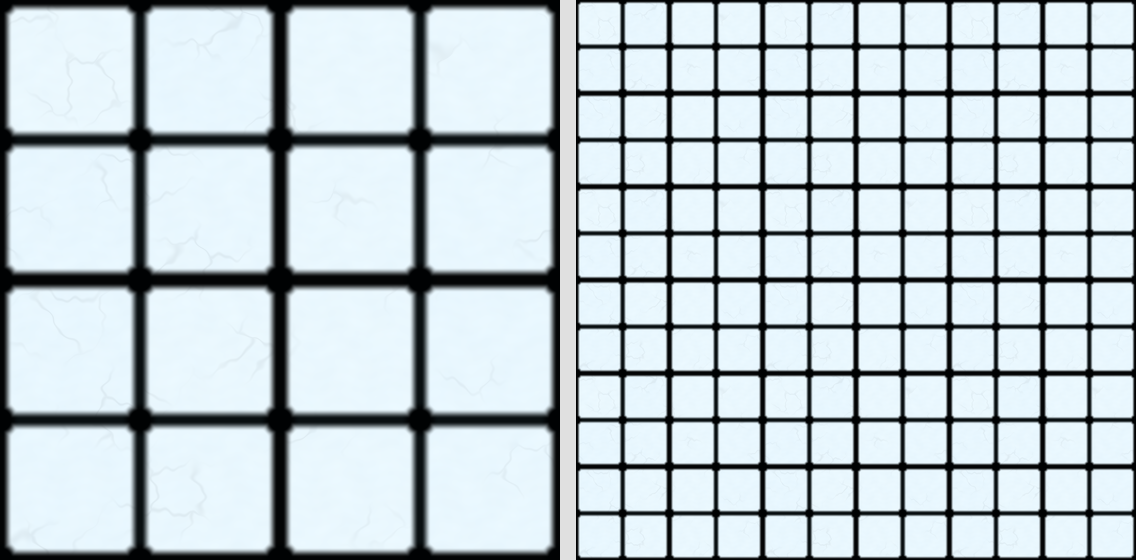
Left: one tile. Right: repeated 3 by 3.
Write a WebGL 1 fragment shader that draws this pattern.

```glsl
precision highp float;

uniform vec2 u_resolution;

const float TILES = 4.0;               // repeats across and down
const float THIN_HALF = 0.0112;        // half width of odd grout lines
const float THICK_HALF = 0.0136;       // half width of even grout lines
const float DOT_RADIUS = 0.0255;       // stud at each crossing
const float DOT_GROWTH = 0.0017;       // extra radius per thick line
const float EDGE_SOFT = 0.0085;        // blur on each side of an edge
const float CORNER_BLEND = 0.003;
const float CRACK_CELLS = 11.0;
const float CRACK_WIDTH = 0.09;        // in crack cells
const float CRACK_DEPTH = 0.045;
const float MOTTLE = 0.005;
const float TAU = 6.2831853;

const vec3 GLAZE = vec3(0.920, 0.972, 0.995);
const vec3 GLAZE_COOL = vec3(0.902, 0.964, 0.998);
const vec3 GROUT_THIN = vec3(0.035, 0.060, 0.068);
const vec3 GROUT_THICK = vec3(0.012, 0.016, 0.018);
const vec3 STUD = vec3(0.0, 0.008, 0.012);

vec2 hash2(vec2 p) {
    vec3 q = fract(p.xyx * vec3(0.1031, 0.1030, 0.0973));
    q += dot(q, q.yzx + 33.33);
    return fract((q.xx + q.yz) * q.zy);
}

float softMin(float a, float b) {
    float h = max(CORNER_BLEND - abs(a - b), 0.0) / CORNER_BLEND;
    return min(a, b) - 0.25 * h * h * CORNER_BLEND;
}

// Gap between the two nearest cell points, wrapping at the canvas edge
float cellGap(vec2 p) {
    vec2 cell = floor(p);
    float nearest = 9.0;
    float second = 9.0;
    for (int j = -1; j <= 1; j++) {
        for (int i = -1; i <= 1; i++) {
            vec2 c = cell + vec2(float(i), float(j));
            float d = distance(p, c + hash2(mod(c, CRACK_CELLS)));
            second = min(second, max(nearest, d));
            nearest = min(nearest, d);
        }
    }
    return second - nearest;
}

// Whole frequencies keep every wave periodic over the canvas
float waves(vec2 p) {
    vec2 a = TAU * p;
    return (sin(9.0 * a.x + 4.0 * a.y + 2.0 * sin(5.0 * a.y))
          + sin(13.0 * a.y - 7.0 * a.x + 2.0 * sin(6.0 * a.x))
          + sin(38.0 * a.x + 1.5 * sin(11.0 * a.y))) / 3.0;
}

float cracks(vec2 p) {
    vec2 a = TAU * p;
    vec2 warp = 0.010 * sin(7.0 * a.yx + vec2(0.4, 2.1))
              + 0.005 * sin(19.0 * a.yx + vec2(3.0, 1.2))
              + 0.002 * sin(43.0 * a.yx);
    float vein = 1.0 - smoothstep(0.0, CRACK_WIDTH, cellGap((p + warp) * CRACK_CELLS));
    float patches = sin(3.0 * a.x + 2.0 * a.y + 0.7)
                  + sin(5.0 * a.y - 2.0 * a.x + 1.9)
                  + 0.7 * sin(a.x + 0.2);
    return vein * smoothstep(0.1, 1.9, patches);
}

vec3 glaze(vec2 p) {
    vec2 tile = mod(floor(p * TILES), TILES);
    float cool = hash2(tile + 17.0).x * 0.6 + 0.25 * waves(p) + 0.1;
    vec3 color = mix(GLAZE, GLAZE_COOL, clamp(cool, 0.0, 1.0));
    color += MOTTLE * waves(p.yx + 0.37);
    return color - CRACK_DEPTH * cracks(p) * vec3(0.95, 1.0, 1.0);
}

void main() {
    vec2 p = gl_FragCoord.xy / u_resolution;
    float soft = max(EDGE_SOFT, 0.75 / min(u_resolution.x, u_resolution.y));

    // Nearest grout line on each axis; even lines are the thick ones
    vec2 line = floor(p * TILES + 0.5);
    vec2 thick = 1.0 - mod(line, 2.0);
    vec2 offset = p - line / TILES;
    vec2 band = abs(offset) - mix(vec2(THIN_HALF), vec2(THICK_HALF), thick);
    float stud = length(offset) - DOT_RADIUS - DOT_GROWTH * (thick.x + thick.y);

    float grout = softMin(softMin(band.x, band.y), stud);
    float surface = smoothstep(-soft, soft, grout);

    // Grout tone follows the nearer line, darkest on the studs
    float tone = mix(thick.x, thick.y, smoothstep(-0.004, 0.004, band.x - band.y));
    vec3 groutColor = mix(GROUT_THIN, GROUT_THICK, tone);
    groutColor = mix(STUD, groutColor, smoothstep(-soft, soft, stud));

    gl_FragColor = vec4(mix(groutColor, glaze(p), surface), 1.0);
}
```
